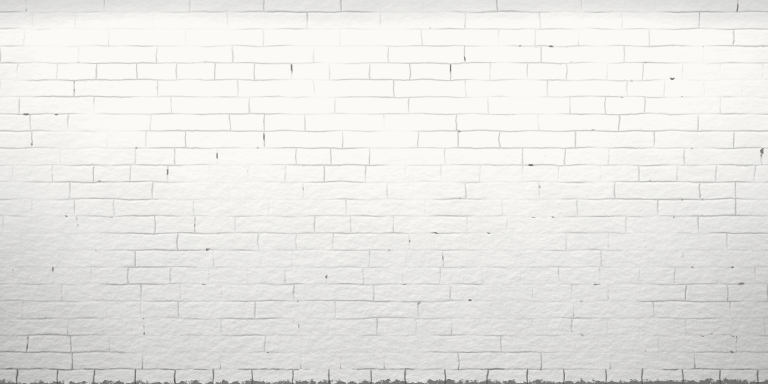
Write a Shadertoy shader that draws this texture.

```glsl
// White painted brick wall under two soft lamps, with chipped joints and a sooty base.

// Layout, in units of the canvas height
const float COURSE = 0.0443;         // height of one brick row
const float TOP_GAP = 0.031;         // part row above the first joint
const float BRICK = 0.2035;          // stretcher length, headers are half
const float HEADER_EVERY = 6.0;      // rows between header courses
const float JOINT = 0.0016;          // half width of a joint
const float JOINT_SOFT = 0.0022;     // blur of its edge
const float SPLIT_CHANCE = 0.14;     // stretchers cut into two halves
const float WOBBLE = 0.0042;

// Surface and light
const float RELIEF = 0.075;
const float JOINT_DARK = 0.17;
const vec2 LIGHT_STEP = vec2(-0.0015, 0.0035);
const vec2 LAMP_L = vec2(0.34, 0.915);
const vec2 LAMP_R = vec2(1.50, 0.915);
const vec2 LAMP_SIZE = vec2(0.28, 0.055);
const vec3 PAINT = vec3(1.0, 0.998, 0.992);
const vec3 WARM = vec3(1.0, 0.997, 0.98);
const vec3 CHIP = vec3(0.36, 0.35, 0.33);
const vec3 SOOT = vec3(0.26, 0.26, 0.25);

float hash(vec2 p) {
    vec3 q = fract(vec3(p.xyx) * 0.1031);
    q += dot(q, q.yzx + 33.33);
    return fract((q.x + q.y) * q.z);
}

vec2 gradient(vec2 cell) {
    float a = 6.2832 * hash(cell + 17.0);
    return vec2(cos(a), sin(a));
}

// Gradient noise, about -0.7 to 0.7
float noise(vec2 p) {
    vec2 i = floor(p), f = fract(p), e = vec2(0, 1);
    vec2 w = f * f * f * (f * (f * 6.0 - 15.0) + 10.0);
    float low = mix(dot(gradient(i), f), dot(gradient(i + e.yx), f - e.yx), w.x);
    float high = mix(dot(gradient(i + e), f - e), dot(gradient(i + 1.0), f - 1.0), w.x);
    return mix(low, high, w.y);
}

float fbm(vec2 p) {
    float sum = 0.0, amp = 1.0;
    for (int i = 0; i < 4; i++) {
        sum += amp * noise(p);
        p = p * 2.03 + 11.7;
        amp *= 0.6;
    }
    return sum;
}

// Distances to the nearest upright (x) and level (y) joint; id names the upright one
vec2 jointDistance(vec2 p, out vec2 id) {
    p += WOBBLE * vec2(noise(p * 31.0), noise(p * vec2(14.0, 26.0) + 40.0));
    p += 0.3 * WOBBLE * noise(p * 85.0);
    float v = (1.0 - p.y - TOP_GAP) / COURSE;
    float row = floor(v);
    bool header = mod(row, HEADER_EVERY) == 3.0;
    float len = header ? BRICK * 0.5 : BRICK;
    float u = p.x / len + 0.5 * mod(row, 2.0) + 0.3 * hash(vec2(row, 5.0));
    float n = floor(u + 0.5);
    float d = abs(u - n - 0.12 * (hash(vec2(n, row)) - 0.5));
    id = vec2(n, row);
    if (!header && hash(vec2(floor(u), row + 71.0)) < SPLIT_CHANCE) {
        float cut = abs(fract(u) - 0.5);
        if (cut < d) { d = cut; id.x = floor(u) + 0.5; }
    }
    return vec2(d * len, abs(v - floor(v + 0.5)) * COURSE);
}

// How far a joint shows through the paint: patchy, and fainter low on the wall
float jointShow(vec2 p) {
    float patches = noise(p * vec2(4.0, 7.0)) + 0.6 * noise(p * vec2(15.0, 23.0));
    return smoothstep(-0.3, 0.5, patches + 0.22 * smoothstep(0.2, 0.65, p.y) - 0.08);
}

// Height of the paint: rounded bricks under lumpy brush work
float height(vec2 p) {
    vec2 id;
    vec2 d = jointDistance(p, id);
    float rough = mix(1.0, 0.4, smoothstep(0.1, 0.75, p.y));
    float edge = (0.12 + 0.38 * jointShow(p)) * smoothstep(0.0, 0.006, min(d.x, d.y));
    return edge + rough * fbm(p * vec2(36.0, 56.0));
}

// Brightness from the lamps and the room
float lighting(vec2 p, float aspect) {
    float side = abs(p.x - 0.5 * aspect) / (0.5 * aspect);
    float l = 1.012 - 0.165 * smoothstep(0.82, -0.1, p.y);
    l -= 0.12 * smoothstep(0.90, 1.0, p.y);
    l -= (0.05 + 0.07 * smoothstep(0.7, 0.0, p.y)) * pow(side, 3.0);
    vec2 a = (p - LAMP_L) / LAMP_SIZE, b = (p - LAMP_R) / LAMP_SIZE;
    return l + 0.06 * (exp(-dot(a, a)) + exp(-dot(b, b)));
}

void mainImage(out vec4 fragColor, in vec2 fragCoord) {
    vec2 p = fragCoord / iResolution.y;
    float soft = max(JOINT_SOFT, 0.8 / iResolution.y);
    vec2 id;
    vec2 d = jointDistance(p, id);
    vec2 line = 1.0 - smoothstep(vec2(JOINT - soft), vec2(JOINT + soft), d);
    float joint = max(line.x, line.y);

    // Lit relief and tone
    float slope = height(p) - height(p + LIGHT_STEP);
    float tone = lighting(p, iResolution.x / iResolution.y);
    tone += RELIEF * clamp(slope, -1.0, 0.6) + 0.014 * fbm(p * 7.0);
    tone = min(tone, 0.985) - JOINT_DARK * joint * (0.08 + 0.92 * jointShow(p));
    vec3 color = tone * mix(PAINT, WARM, smoothstep(0.88, 0.98, tone));

    // Chips: open upright joints and small ragged pits near the rows
    float open = step(0.9, hash(id + 29.0)) * smoothstep(0.0, 0.3, noise(p * vec2(30.0, 48.0)));
    float pits = smoothstep(0.40, 0.52, noise(p * vec2(38.0, 52.0) + 9.0));
    pits *= 1.0 - smoothstep(0.001, 0.005, min(d.x, d.y) + 0.003 * noise(p * 120.0));
    float sparse = smoothstep(-0.05, 0.25, noise(p * 6.0 + 3.0));
    color = mix(color, CHIP, 0.75 * max(line.x * open, pits * sparse));

    // Soot in the lowest joints and broken grit along the floor
    float low = smoothstep(0.06, 0.025, p.y);
    float grime = smoothstep(0.0, 0.5, fbm(p * vec2(16.0, 40.0)));
    color = mix(color, SOOT, low * max(0.6 * line.x, line.y * grime * 0.7));
    float grit = 0.003 + 0.003 * p.x + 0.012 * fbm(p * vec2(50.0, 60.0));
    color = mix(color, SOOT, 0.65 * smoothstep(0.004, -0.004, p.y - grit));

    fragColor = vec4(color, 1.0);
}
```
